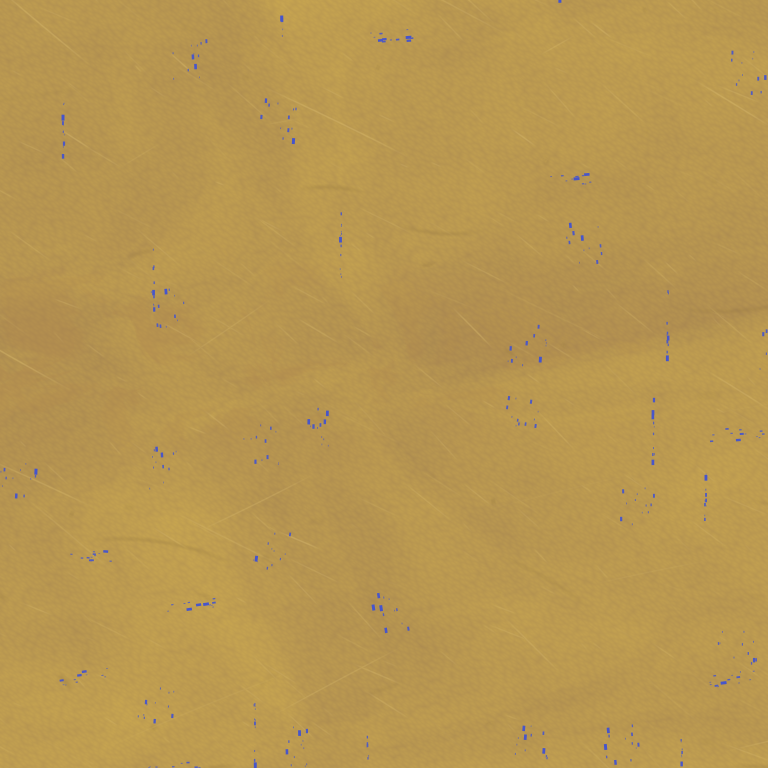
Give the GLSL for this texture, as a Shadertoy shader.

```glsl
// Worn ochre-painted metal: layered sines make the cloudy stains, cellular noise
// the brushed grain, and jittered grid cells scatter scratches, smudges and
// clusters of tiny blue chips.

const vec3 OCHRE_DARK  = vec3(0.670, 0.540, 0.315);
const vec3 OCHRE_LIGHT = vec3(0.765, 0.632, 0.312);
const vec3 RUST        = vec3(0.680, 0.515, 0.300);
const vec3 SCRATCH     = vec3(0.850, 0.730, 0.430);
const vec3 GRIME       = vec3(0.540, 0.430, 0.230);
const vec3 CHIP_BLUE   = vec3(0.270, 0.330, 0.800);

vec3 hash3(vec2 p) {
    vec3 q = fract(vec3(p.xyx) * vec3(0.1031, 0.1030, 0.0973));
    q += dot(q, q.yxz + 33.33);
    return fract((q.xxy + q.yzz) * q.zyx);
}

vec2 turn(vec2 p, float angle) {
    float c = cos(angle), s = sin(angle);
    return vec2(c * p.x - s * p.y, s * p.x + c * p.y);
}

// Warped, rotated sines, roughly in -0.8..0.8
float clouds(vec2 p) {
    float sum = 0.0, weight = 0.5;
    for (int i = 0; i < 6; i++) {
        p = turn(p, 1.1) + 0.7 * sin(p.yx * 1.2 + float(i) * 1.7);
        sum += weight * sin(p.x) * sin(p.y);
        p *= 1.8;
        weight *= 0.64;
    }
    return sum;
}

// Distance to the nearest jittered cell point
float cellular(vec2 p) {
    vec2 base = floor(p);
    float nearest = 2.0;
    for (int y = -1; y <= 1; y++)
    for (int x = -1; x <= 1; x++) {
        vec2 cell = base + vec2(x, y);
        nearest = min(nearest, length(cell + hash3(cell).xy - p));
    }
    return nearest;
}

// One faded, slightly bent stroke per grid cell
float strokes(vec2 uv, float scale, float angle, float spread,
              float reach, float width, float bend, float seed) {
    vec2 base = floor(uv * scale);
    float cover = 0.0;
    for (int y = -1; y <= 1; y++)
    for (int x = -1; x <= 1; x++) {
        vec2 cell = base + vec2(x, y);
        vec3 place = hash3(cell + seed);
        vec3 style = hash3(cell + seed + 57.0);
        vec2 d = turn(uv - (cell + place.xy) / scale, angle + spread * (place.z - 0.5));
        d.y += bend * (style.z - 0.5) * d.x * d.x;
        float halfLength = reach * mix(0.15, 1.0, style.x * style.x);
        float along = 1.0 - smoothstep(0.3, 1.0, abs(d.x) / halfLength);
        float across = 1.0 - smoothstep(0.0, width, abs(d.y));
        cover = max(cover, along * across * style.y);
    }
    return cover;
}

// Clusters of small flakes, some drawn out into thin straight rows
float chips(vec2 uv, float scale, float density, float pixel) {
    vec2 base = floor(uv * scale);
    float cover = 0.0;
    for (int y = -1; y <= 1; y++)
    for (int x = -1; x <= 1; x++) {
        vec2 cell = base + vec2(x, y);
        vec3 place = hash3(cell + 211.0);
        vec3 style = hash3(cell + 307.0);
        if (place.z > density) continue;
        vec2 extent = style.x < 0.2 ? vec2(0.002, 0.09)
                    : style.x < 0.5 ? vec2(0.07, 0.016) : vec2(0.05, 0.055);
        vec2 local = turn(uv - (cell + place.xy) / scale, 0.3 * (style.y - 0.5) * step(0.2, style.x));
        for (int i = 0; i < 12; i++) {
            vec3 flake = hash3(cell * 13.0 + float(i) * 7.3 + 401.0);
            vec2 size = mix(0.0006, 0.0022, flake.z * flake.z * flake.z) * mix(vec2(1.8, 0.9), vec2(0.9, 1.8), step(extent.x, extent.y));
            vec2 edge = clamp((size - abs(local - (flake.xy - 0.5) * extent)) / pixel + 0.5, 0.0, 1.0);
            cover = max(cover, edge.x * edge.y * mix(0.55, 1.0, flake.z));
        }
    }
    return cover;
}

void mainImage(out vec4 fragColor, in vec2 fragCoord) {
    vec2 uv = fragCoord / iResolution.y;
    float pixel = 1.0 / iResolution.y;

    // Stained paint with a darker, rusty band across the middle
    float stain = clouds(uv * vec2(6.0, 9.0) + 3.0);
    float mottle = clouds(uv * vec2(30.0, 36.0) + 11.0);
    float band = exp(-pow((uv.y - 0.54) / 0.11, 2.0)) * (1.0 - 0.6 * smoothstep(0.2, 0.9, uv.x));
    float grain = cellular(turn(uv, 0.6) * vec2(110.0, 240.0)) - 0.5;
    float tone = 0.63 + 0.40 * stain + 0.13 * mottle - 0.28 * band - 0.40 * grain;
    vec3 color = mix(OCHRE_DARK, OCHRE_LIGHT, clamp(tone, -0.2, 1.15));
    color = mix(color, RUST, 0.35 * band * smoothstep(-0.1, 0.5, mottle - stain));

    // Grimy smudges and bent dark scuffs
    float smudge = strokes(uv, 7.0, 0.0, 2.0, 0.025, 0.007, 0.0, 17.0);
    float scuff = strokes(uv, 3.5, 0.1, 1.0, 0.13, 0.005, 5.0, 29.0);
    color = mix(color, GRIME, 0.28 * smudge * smoothstep(-0.3, 0.4, mottle) + 0.22 * scuff);

    // Pale scratches, mostly falling to the right
    float fine = strokes(uv, 17.0, 0.6, 0.5, 0.05, 0.0010 + pixel * 0.6, 0.0, 41.0);
    float falling = strokes(uv, 6.0, 0.6, 0.4, 0.14, 0.0010 + pixel * 0.7, 0.3, 73.0);
    float rising = strokes(uv, 3.0, -0.35, 0.5, 0.17, 0.0010 + pixel * 0.6, 0.3, 97.0);
    color = mix(color, SCRATCH, max(0.28 * fine, max(0.45 * falling, 0.32 * rising)));

    color = mix(color, CHIP_BLUE, chips(uv, 8.0, 0.55, pixel));
    fragColor = vec4(color, 1.0);
}
```
